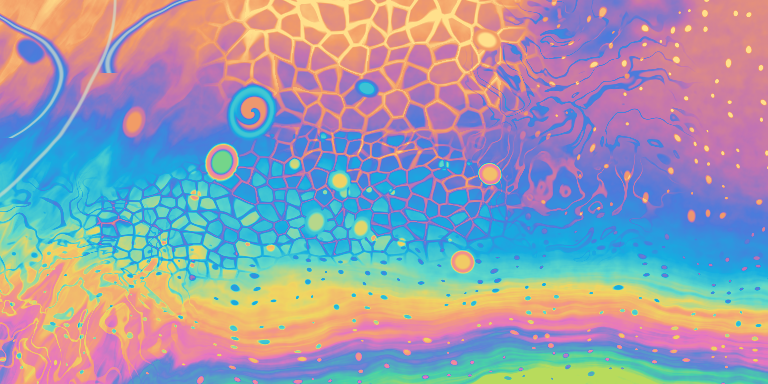
This texture is drawn by a WebGL 1 fragment shader. Its source:

```glsl
precision highp float;
// Iridescent soap film: flowing interference bands, foam cells, droplets and veins.
uniform vec2 u_resolution;

float hash(vec2 p) { return fract(sin(dot(p, vec2(127.1, 311.7))) * 43758.5453); }

float noise(vec2 p) {
  vec2 i = floor(p), f = fract(p);
  f = f * f * (3. - 2. * f);
  return mix(mix(hash(i), hash(i + vec2(1, 0)), f.x),
             mix(hash(i + vec2(0, 1)), hash(i + 1.), f.x), f.y);
}

float fbm(vec2 p) {
  float sum = 0., amp = .53;
  for (int i = 0; i < 4; i++) {
    sum += amp * noise(p);
    p = mat2(1.6, 1.2, -1.2, 1.6) * p + 3.7;
    amp *= .5;
  }
  return sum;
}

float within(float inner, float outer, float v) { return 1. - smoothstep(inner, outer, v); }

float region(vec2 p, vec2 centre, vec2 radii) { return within(.65, 1.1, length((p - centre) / radii)); }

// Adds one band to the thickness; k is its lower edge from left to right
void band(inout float t, inout float top, vec2 p, vec4 k) {
  float x = p.x * 1.5;
  float low = mix(mix(k.x, k.y, smoothstep(0., 1., x)),
                  mix(k.z, k.w, smoothstep(2., 3., x)), smoothstep(1., 2., x));
  t += clamp((1. - p.y - top) / (low - top), 0., 1.);
  top = low;
}

float thickness(vec2 p) {
  float t = 0., top = mix(.06, -.6, smoothstep(1.2, 1.7, p.x));
  band(t, top, p, vec4(.22, .22, .22, .42));
  band(t, top, p, vec4(.32, .36, .44, .61));
  band(t, top, p, vec4(.44, .47, .62, .71));
  band(t, top, p, vec4(.56, .67, .70, .78));
  band(t, top, p, vec4(.67, .79, .745, .83));
  band(t, top, p, vec4(.81, .86, .785, .875));
  band(t, top, p, vec4(.96, .91, .835, .915));
  band(t, top, p, vec4(1.12, .97, .885, .975));
  band(t, top, p, vec4(1.3, 1.04, .935, 1.02));
  band(t, top, p, vec4(1.4, 1.12, .97, 1.08));
  return t;
}

void tint(inout vec3 c, inout float t, vec3 next) {
  c = mix(c, next, clamp(t, 0., 1.));
  t -= 1.;
}

vec3 filmColour(float t) {
  vec3 c = vec3(1., .88, .55);
  t += 1.;
  tint(c, t, vec3(.95, .61, .40));
  tint(c, t, vec3(.76, .45, .70));
  tint(c, t, vec3(.30, .48, .86));
  tint(c, t, vec3(.08, .68, .88));
  tint(c, t, vec3(.38, .85, .79));
  tint(c, t, vec3(.94, .84, .38));
  tint(c, t, vec3(.96, .62, .47));
  tint(c, t, vec3(.90, .46, .76));
  tint(c, t, vec3(.36, .52, .84));
  tint(c, t, vec3(.28, .82, .66));
  tint(c, t, vec3(.72, .86, .36));
  return c;
}

// Foam: x = wall strength, y = random value of the cell
vec2 foam(vec2 p) {
  vec2 near = vec2(9.);
  float id = 0.;
  for (int k = 0; k < 9; k++) {
    vec2 g = floor(p) + vec2(mod(float(k), 3.), floor(float(k) / 3.)) - 1.;
    float d = length(g + .1 + .8 * vec2(hash(g), hash(g + 41.3)) - p);
    if (d < near.x) { near = vec2(d, near.x); id = hash(g + 9.1); }
    else near.y = min(near.y, d);
  }
  return vec2(within(.05, .24, near.y - near.x), id);
}

// Scattered droplets: 0 outside, 1 inside
float droplets(vec2 p, float density) {
  vec2 g = floor(p), c = .3 + .4 * vec2(hash(g), hash(g + 17.7));
  float r = mix(.1, .28, hash(g + 5.2));
  return step(hash(g + 2.9), density) * within(.5, 1., length(fract(p) - c) / r);
}

// Tilted bubble; b holds its centre and radii
void bubble(inout float t, vec2 p, vec4 b, float inside, float rim) {
  float e = length(mat2(.94, .34, -.34, .94) * (p - b.xy) / b.zw);
  t = mix(mix(t, rim, within(1., 1.3, e)), inside, within(.6, .95, e));
}

void main() {
  vec2 p = gl_FragCoord.xy / u_resolution.y;
  vec2 warp = vec2(fbm(p * 4.), fbm(p * 4. + 7.3)) - .5, w = p + warp * .11;
  float d = 1. - p.y, t = thickness(w);
  // Streaks: diagonal at left, along the bands below
  t += 2.6 * within(.2, .75, p.x) * (fbm(mat2(1.8, 16., 2.4, -12.) * w) - .5);
  t += (fbm(vec2(w.x * 4., t * 3.)) - .5) * mix(.8, 2.4, smoothstep(3., 6., t)) + .5 * (fbm(p * 38.) - .5);
  t += 1.3 * region(w, vec2(1.58, .98), vec2(.24, .12)) * noise(w * vec2(12, 25));

  // Curling contours at right and lower left
  float curl = fbm(w * vec2(4, 6) + warp * 3.);
  float curling = max(region(p, vec2(1.5, .7), vec2(.32, .38)), region(p, vec2(.12, .25), vec2(.42, .3)));
  t += within(.04, .15, abs(fract(curl * 7.) - .5)) * curling * mix(1.1, -1.2, smoothstep(1.2, 2., t));

  // Foam: coarse above, fine in the middle
  vec2 f = p + warp * .09, coarse = foam(f * 17.), fine = foam(f * vec2(24, 29));
  float middle = max(region(w, vec2(.92, .49), vec2(.48, .17)), region(w, vec2(.45, .4), vec2(.28, .15)));
  t += region(w, vec2(.98, .84), vec2(.46, .3)) * ((coarse.y - .4) * .9 - coarse.x * 1.3);
  t += middle * ((fine.y - .35) * 1.3 - fine.x * 1.7);

  // Droplets: warm at right, bright in the foam, cool below
  t -= 1.9 * smoothstep(1.25, 1.5, p.x) * within(.55, .7, d) * droplets(w * vec2(26, 22), .4);
  t += 2. * middle * droplets(p * 15., .3) - 2. * smoothstep(.58, .72, d) * droplets(w * vec2(22, 32), .45);

  // Large bubbles
  vec2 s = p - vec2(.656, .708);
  float swirl = .1 + 2.6 * smoothstep(.1, .9, sin(atan(s.y, s.x) + length(s) * 130.));
  bubble(t, p, vec4(.656, .708, .052, .062), swirl, 3.6);
  bubble(t, p, vec4(.578, .578, .036, .042), 9.4, 6.3);
  bubble(t, p, vec4(.349, .682, .024, .036), 0., .8);
  bubble(t, p, vec4(.885, .529, .025, .024), 5.1, 3.8);
  bubble(t, p, vec4(.823, .422, .026, .031), 4.6, 3.5);
  bubble(t, p, vec4(.94, .406, .022, .026), 4.9, 3.7);
  bubble(t, p, vec4(1.276, .547, .026, .024), 5.4, 6.8);
  bubble(t, p, vec4(1.205, .318, .026, .025), 5.2, 6.4);
  bubble(t, p, vec4(.955, .77, .028, .02), 3.5, 2.);
  bubble(t, p, vec4(1.268, .896, .032, .024), -1., 0.);

  // Pale veins with cool edges at upper left
  float y = d + warp.x * .06, u = y - .18, v = y - .2;
  float a = abs(p.x - .3 + 1.2 * y * y) / (1. + 2. * d);
  float b = min(abs(p.x - .28 - 7.2 * u * u) * .6 + step(.19, d), abs(p.x - .16 + 6. * v * v) * .7 + step(.36, d));
  t = mix(t, 2.7, .75 * max(within(.004, .018, b), region(w, vec2(.07, .88), vec2(.05, .04))));
  vec3 colour = mix(filmColour(t), vec3(.83, .88, .79), .7 * within(.001, .006, min(a, b)));
  gl_FragColor = vec4(colour, 1.);
}
```
